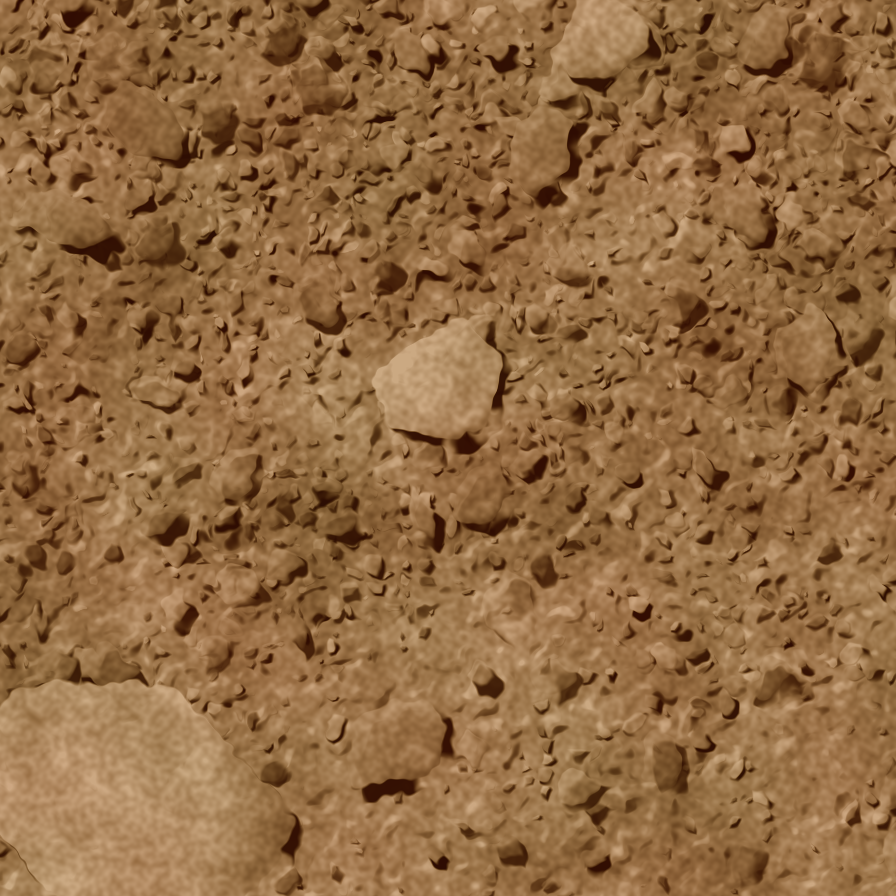
This texture is drawn by a Shadertoy shader. Its source:

```glsl
const vec3 SHADOW_COLOR = vec3(0.18, 0.045, 0.008);
const vec3 SOIL_COLOR = vec3(0.60, 0.44, 0.27);
const vec3 PALE_COLOR = vec3(0.80, 0.66, 0.51);
const vec3 TINT_SHIFT = vec3(0.010, -0.010, -0.004);
const vec2 TO_LIGHT = vec2(-0.64, 0.77);
const float TAU = 6.2831853;
const float EDGE_SOFTNESS = 0.0017;
const float MAX_SHADOW = 0.016;
const float CORNER_SHARPNESS = 14.0;
const float RELIEF_STEP = 0.009;
const int STONE_SIDES = 6;
const int LAYERS = 4;
const float FINEST_CELLS = 52.0;
const float LAYER_RATIO = 0.58;

// Large rocks: centre, radius, seed
const int ROCK_COUNT = 8;
const vec4 ROCKS[ROCK_COUNT] = vec4[](
    vec4(0.12, 0.11, 0.205, 3.0), vec4(0.495, 0.565, 0.080, 8.0),
    vec4(0.45, 0.175, 0.070, 14.0), vec4(0.90, 0.61, 0.054, 21.0),
    vec4(0.67, 0.955, 0.062, 27.0), vec4(0.16, 0.86, 0.060, 33.0),
    vec4(0.605, 0.83, 0.052, 39.0), vec4(0.075, 0.755, 0.060, 46.0));

vec2 random2(vec2 p) {
    vec3 q = fract(p.xyx * vec3(0.1031, 0.1030, 0.0973));
    q += dot(q, q.yzx + 33.33);
    return fract((q.xx + q.yz) * q.zy);
}

float cornerSlope(vec2 cell, vec2 corner, vec2 f) {
    float angle = TAU * random2(cell + corner).x;
    return dot(vec2(cos(angle), sin(angle)), f - corner);
}

float gradientNoise(vec2 p) {
    p = mat2(0.8, 0.6, -0.6, 0.8) * p;
    vec2 cell = floor(p), f = fract(p);
    vec2 u = f * f * f * (f * (f * 6.0 - 15.0) + 10.0);
    vec2 e = vec2(0.0, 1.0);
    return 1.4 * mix(
        mix(cornerSlope(cell, e.xx, f), cornerSlope(cell, e.yx, f), u.x),
        mix(cornerSlope(cell, e.xy, f), cornerSlope(cell, e.yy, f), u.x), u.y);
}

float relief(vec2 p) {
    return gradientNoise(p * 31.0) + 0.6 * gradientNoise(p * 67.0 + 17.0);
}

// Rubble gathers towards the top and thins out at the lower right
float roughness(vec2 p) {
    return clamp(0.36 + 0.6 * p.y - 0.3 * p.x * (1.0 - p.y)
                 + 0.6 * gradientNoise(p * 4.5 + 2.0), 0.1, 1.0);
}

// Rounded irregular polygon
float stoneDistance(vec2 p, float radius, vec2 seed) {
    vec2 shape = random2(seed + 5.3);
    float turn = TAU * shape.x, sum = 0.0;
    p = mat2(cos(turn), sin(turn), -sin(turn), cos(turn)) * p / radius;
    p.y *= 1.0 + 0.55 * shape.y;
    for (int i = 0; i < STONE_SIDES; i++) {
        vec2 side = random2(seed + float(i) * 7.7);
        float angle = (float(i) + 0.7 * side.x) * TAU / float(STONE_SIDES);
        float inset = mix(0.65, 1.0, side.y);
        sum += exp(CORNER_SHARPNESS * (dot(p, vec2(cos(angle), sin(angle))) - inset));
    }
    return radius * log(sum) / CORNER_SHARPNESS;
}

// Dropped shadow first, then the lit face
void addStone(inout float tone, vec2 p, vec2 centre, float radius, vec2 seed,
              float opacity, float soft) {
    vec2 local = p - centre;
    if (length(local) > radius * 2.4) return;
    vec2 look = random2(seed + 91.7);
    float reach = min(radius * mix(0.3, 0.8, look.x), MAX_SHADOW);
    float bodyDistance = stoneDistance(local, radius, seed);
    float shadowDistance = stoneDistance(local + TO_LIGHT * reach, radius, seed);
    float broken = smoothstep(-0.3, 0.1, gradientNoise(p * 22.0 + seed));
    float shadow = 1.0 - smoothstep(-soft, soft * 1.5, shadowDistance);
    tone = mix(tone, 0.0, shadow * broken * sqrt(opacity));
    float face = mix(0.93, 1.36, look.y) + 0.13 * dot(local, TO_LIGHT) / radius;
    float lee = smoothstep(0.0, 0.8, dot(local, -TO_LIGHT) / radius);
    face -= 0.35 * lee * smoothstep(-0.25 * radius, 0.0, bodyDistance);
    tone = mix(tone, face, (1.0 - smoothstep(-soft, soft, bodyDistance)) * opacity);
}

void mainImage(out vec4 fragColor, in vec2 fragCoord) {
    vec2 uv = fragCoord / iResolution.y;
    float soft = max(EDGE_SOFTNESS, 0.8 / iResolution.y);
    vec2 warp = vec2(gradientNoise(uv * 27.0), gradientNoise(uv * 27.0 + 40.0));
    vec2 ripple = vec2(gradientNoise(uv * 70.0 + 9.0), gradientNoise(uv * 70.0 + 60.0));
    vec2 p = uv + 0.008 * warp + 0.0035 * ripple;
    float rough = roughness(uv);

    // Crumbly soil lit from the upper left
    float slope = relief(p + TO_LIGHT * RELIEF_STEP) - relief(p);
    float tone = 1.06 - 0.12 * rough - 0.12 * slope;
    tone -= 1.05 * mix(0.25, 1.0, rough) * smoothstep(0.36, 0.85, slope);
    tone += 0.22 * smoothstep(0.25, 0.8, -slope);

    // Scattered stones, fine to coarse
    float cells = FINEST_CELLS;
    for (int layer = 0; layer < LAYERS; layer++) {
        vec2 home = floor(p * cells);
        for (int y = -1; y <= 1; y++)
        for (int x = -1; x <= 1; x++) {
            vec2 cell = home + vec2(x, y);
            vec2 seed = cell + float(layer) * 131.0;
            vec2 pick = random2(seed + 61.0);
            vec2 centre = (cell + mix(vec2(0.2), vec2(0.8), random2(seed))) / cells;
            if (pick.x > 0.8 * roughness(centre)) continue;
            float radius = mix(0.19, 0.45, pick.y * pick.y) / cells;
            float opacity = mix(0.4, 1.0, random2(seed + 23.0).x);
            addStone(tone, p, centre, radius, seed, opacity, soft);
        }
        cells *= LAYER_RATIO;
    }
    for (int i = 0; i < ROCK_COUNT; i++)
        addStone(tone, p, ROCKS[i].xy, ROCKS[i].z, vec2(ROCKS[i].w), 0.9, soft);

    // Dust, grain and colour
    float grain = 0.18 * gradientNoise(uv * 5.0) + 0.14 * gradientNoise(uv * 15.0 + 7.0)
                + 0.12 * gradientNoise(uv * 52.0 + 3.0) + 0.18 * gradientNoise(uv * 118.0);
    tone = clamp(tone + grain * smoothstep(0.0, 0.8, tone), 0.0, 1.5);
    float lit = min(tone, 1.0);
    vec3 color = mix(SHADOW_COLOR, SOIL_COLOR, vec3(lit, lit, pow(lit, 1.4)));
    color = mix(color, PALE_COLOR, 2.0 * max(tone - 1.0, 0.0));
    color += TINT_SHIFT * gradientNoise(uv * 7.0 + 12.0);
    fragColor = vec4(clamp(color, 0.0, 1.0), 1.0);
}
```
